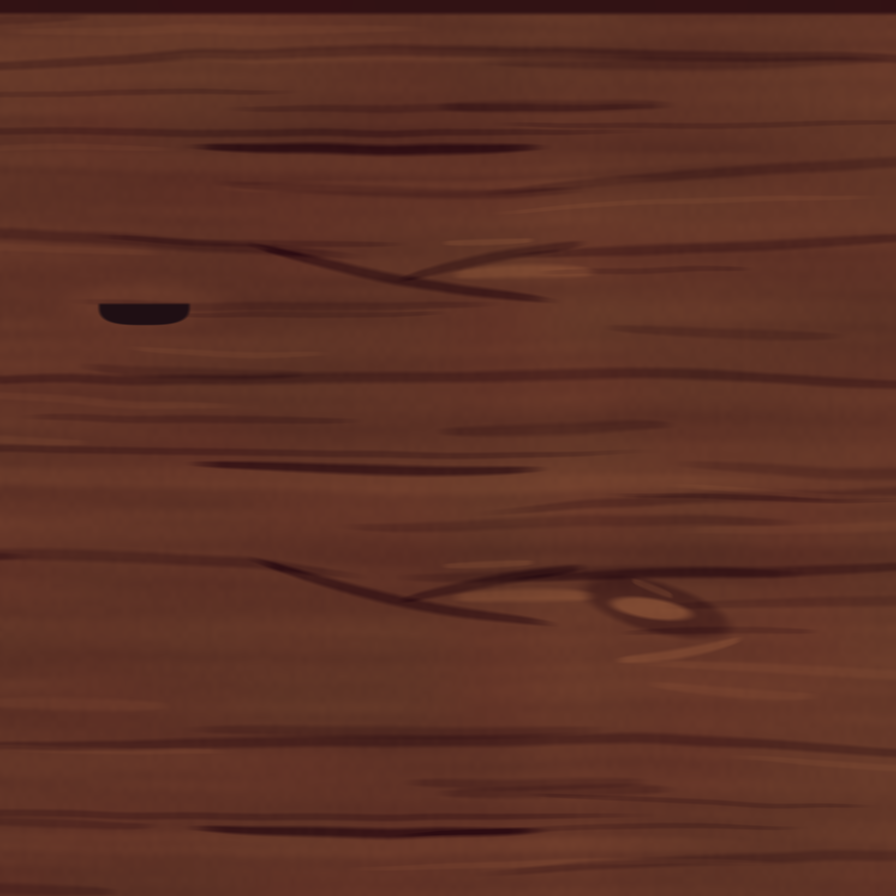
Reproduce this texture procedurally as a Shadertoy shader.

```glsl
// Draws a dark red-brown wooden surface with horizontal grain, cracks and knots.

const float PI = 3.14159265;
const vec3 DARK_WOOD = vec3(0.17, 0.05, 0.07);
const vec3 LIGHT_WOOD = vec3(0.43, 0.24, 0.17);
const vec3 HOLE_COLOR = vec3(0.12, 0.06, 0.08);

float hash(vec2 p) {
    return fract(sin(dot(p, vec2(127.1, 311.7))) * 43758.5453);
}

float noise(vec2 p) {
    vec2 cell = floor(p), f = fract(p);
    f = f * f * (3.0 - 2.0 * f);
    float low = mix(hash(cell), hash(cell + vec2(1, 0)), f.x);
    float high = mix(hash(cell + vec2(0, 1)), hash(cell + vec2(1, 1)), f.x);
    return mix(low, high, f.y);
}

// Brush stroke from a to b, tapered at both ends and bowed by bend.
float stroke(vec2 p, vec2 a, vec2 b, float halfWidth, float bend) {
    float s = (p.x - a.x) / (b.x - a.x);
    float inside = clamp(4.0 * s * (1.0 - s), 0.0, 1.0);
    float middle = mix(a.y, b.y, s) + bend * sin(PI * clamp(s, 0.0, 1.0));
    float width = halfWidth * sqrt(inside) + 0.0015;
    return smoothstep(width, width * 0.25, abs(p.y - middle)) * smoothstep(0.0, 0.45, inside);
}

// Distance-like value of a tilted ellipse: 1 on its outline.
float ellipse(vec2 p, vec2 center, vec2 radius, float angle) {
    vec2 d = p - center;
    float c = cos(angle), s = sin(angle);
    return length(vec2(c * d.x + s * d.y, c * d.y - s * d.x) / radius);
}

// Soft stretched layers of grain, centred on zero.
float grain(vec2 p) {
    float broad = noise(p * vec2(1.6, 13.0)) - 0.5;
    float medium = noise(p * vec2(2.6, 34.0) + 17.0) - 0.5;
    float fine = noise(p * vec2(5.0, 90.0) + 41.0) - 0.5;
    float blotch = noise(p * vec2(4.0, 6.0) + 73.0) - 0.5;
    return 0.20 * broad + 0.16 * medium + 0.09 * fine + 0.12 * blotch;
}

// Scattered thin strokes; positive is light, negative is dark.
float scatteredStrokes(vec2 p) {
    float sum = 0.0;
    for (int i = 0; i < 44; i++) {
        float id = float(i);
        vec2 start = vec2(hash(vec2(id, 1.0)) * 1.3 - 0.4, (id + hash(vec2(id, 2.0))) / 44.0);
        float reach = 0.2 + 0.4 * hash(vec2(id, 3.0));
        float slope = 0.025 * (hash(vec2(id, 4.0)) - 0.5);
        float halfWidth = 0.003 + 0.006 * hash(vec2(id, 5.0));
        float strength = hash(vec2(id, 6.0)) < 0.64 ? -0.20 : 0.13;
        sum += strength * stroke(p, start, start + vec2(reach, slope), halfWidth, slope * 0.4);
    }
    return sum;
}

// One group of long cracks around height y, with a forked split below.
float crackGroup(vec2 p, float y) {
    vec2 q = p - vec2(0.0, y);
    float tone = 0.0;
    tone += 0.12 * stroke(q, vec2(-0.3, -0.016), vec2(0.9, -0.018), 0.016, 0.0);
    tone -= 0.26 * stroke(q, vec2(-0.4, 0.010), vec2(0.75, 0.014), 0.005, 0.004);
    tone -= 0.62 * stroke(q, vec2(0.20, 0.002), vec2(0.62, -0.001), 0.0075, -0.002);
    tone -= 0.24 * stroke(q, vec2(0.48, 0.042), vec2(0.76, 0.043), 0.009, 0.0);
    tone -= 0.26 * stroke(q, vec2(0.52, -0.050), vec2(1.3, -0.018), 0.008, 0.005);
    tone -= 0.32 * stroke(q, vec2(-0.25, 0.080), vec2(1.25, 0.080), 0.008, 0.022);
    // Forked split
    tone -= 0.28 * stroke(q, vec2(-0.2, -0.106), vec2(0.42, -0.122), 0.009, 0.010);
    tone -= 0.48 * stroke(q, vec2(0.27, -0.105), vec2(0.63, -0.176), 0.008, -0.007);
    tone -= 0.38 * stroke(q, vec2(0.44, -0.148), vec2(0.66, -0.110), 0.008, 0.006);
    tone -= 0.32 * stroke(q, vec2(0.56, -0.122), vec2(1.08, -0.103), 0.008, -0.004);
    tone += 0.34 * stroke(q, vec2(0.50, -0.142), vec2(0.67, -0.144), 0.010, 0.003);
    tone += 0.24 * stroke(q, vec2(0.49, -0.106), vec2(0.60, -0.104), 0.004, 0.0);
    return tone;
}

// Almond-shaped knot: dark ring, pale heart and pale lower lip.
float eyeKnot(vec2 p, vec2 center) {
    float ring = ellipse(p, center, vec2(0.088, 0.029), -0.28);
    float heart = ellipse(p, center + vec2(-0.006, -0.001), vec2(0.048, 0.012), -0.16);
    float tone = -0.36 * smoothstep(1.1, 0.8, ring);
    tone += 0.72 * smoothstep(1.15, 0.7, heart);
    tone += 0.32 * stroke(p, center + vec2(-0.05, -0.060), center + vec2(0.10, -0.034), 0.007, -0.006);
    tone += 0.30 * stroke(p, center + vec2(-0.03, 0.032), center + vec2(0.02, 0.012), 0.005, 0.0);
    return tone;
}

// Mask of a hole with a flat top and a rounded bottom.
float flatHole(vec2 p, vec2 center, vec2 radius) {
    vec2 d = (p - center) / radius;
    float bowl = pow(abs(d.x), 3.0) + pow(abs(d.y), 3.0);
    return smoothstep(1.15, 0.8, bowl) * smoothstep(0.18, 0.0, d.y);
}

void mainImage(out vec4 fragColor, in vec2 fragCoord) {
    vec2 uv = fragCoord / iResolution.xy;
    vec2 p = uv;
    p.y += 0.012 * (noise(uv * vec2(4.0, 5.0)) - 0.5) + 0.003 * (noise(uv * vec2(14.0, 20.0)) - 0.5);

    // Grain and a faint pale upright band
    float tone = 0.82 + grain(p) + scatteredStrokes(p);
    tone += 0.06 * exp(-pow((uv.x - 0.63) / 0.06, 2.0));
    tone += 0.05 * (noise(uv * vec2(150.0, 110.0)) - 0.5);

    // Cracks and knots
    for (int i = 0; i < 3; i++) {
        float row = float(i);
        tone += crackGroup(p, 0.838 - 0.358 * row - 0.025 * row * max(row - 1.0, 0.0));
    }
    tone += eyeKnot(p, vec2(0.733, 0.322));
    vec2 holeCenter = vec2(0.161, 0.659);
    tone += 0.16 * smoothstep(1.2, 0.5, ellipse(uv, holeCenter, vec2(0.10, 0.028), 0.0));

    // Shadowed top edge
    tone = mix(max(tone, 0.0), 0.1, smoothstep(0.981, 0.988, uv.y));

    vec3 color = mix(DARK_WOOD, LIGHT_WOOD, min(tone, 1.3));
    color += vec3(0.012, -0.008, 0.0) * (noise(uv * vec2(9.0, 14.0) + 5.0) - 0.5);
    color = mix(color, HOLE_COLOR, flatHole(uv, holeCenter, vec2(0.051, 0.022)));
    fragColor = vec4(color, 1.0);
}
```
